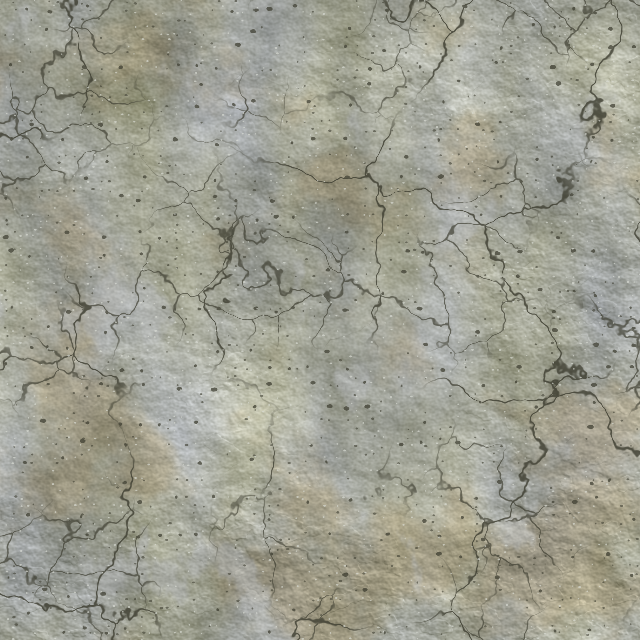
A Shadertoy shader for this texture:

```glsl
const vec3 SOOT = vec3(0.33, 0.34, 0.27);
const vec3 CHALK = vec3(0.78, 0.79, 0.76);
const vec3 COOL_GREY = vec3(0.72, 0.73, 0.73);
const vec3 OCHRE = vec3(0.60, 0.54, 0.40);
const vec3 CREVICE = vec3(0.24, 0.24, 0.19);
const vec2 LIGHT_DIR = vec2(0.45, 0.89);

vec2 hash2(vec2 p) {
    vec3 q = fract(p.xyx * vec3(0.1031, 0.1030, 0.0973));
    q += dot(q, q.yzx + 33.33);
    return fract((q.xx + q.yz) * q.zy);
}

float cornerSlope(vec2 cell, vec2 offset) {
    float angle = 6.2832 * hash2(cell).x;
    return dot(vec2(cos(angle), sin(angle)), offset);
}

float gradientNoise(vec2 p) {
    vec2 i = floor(p), f = p - i;
    vec2 u = f * f * f * (f * (f * 6.0 - 15.0) + 10.0);
    vec2 e = vec2(1.0, 0.0);
    float low = mix(cornerSlope(i, f), cornerSlope(i + e, f - e), u.x);
    float high = mix(cornerSlope(i + e.yx, f - e.yx), cornerSlope(i + 1.0, f - 1.0), u.x);
    return mix(low, high, u.y);
}

float fbm(vec2 p, int octaves) {
    float sum = 0.0, gain = 0.5;
    for (int i = 0; i < octaves; i++) {
        sum += gain * gradientNoise(p);
        p = mat2(0.8, 0.6, -0.6, 0.8) * p * 2.03 + 17.3;
        gain *= 0.5;
    }
    return sum;
}

// Plaster surface: lumps down to sand, plus flaked layers where it is rough
float surfaceHeight(vec2 p, float roughness) {
    float lumps = fbm(p * vec2(11.0, 14.0), 5) * mix(0.75, 1.4, roughness);
    float layer = smoothstep(-0.02, 0.03, fbm(p * 6.0 + 31.0, 5));
    float chips = smoothstep(0.08, 0.13, fbm(p * vec2(19.0, 26.0) + 5.0, 4));
    return lumps + roughness * (0.09 * layer + 0.05 * chips);
}

// Distance, in canvas units, to the borders of irregular cells
float cellBorder(vec2 p, vec2 scale) {
    vec2 i = floor(p * scale), f = fract(p * scale);
    vec2 nearest = vec2(9.0), second = vec2(9.0);
    for (int y = -1; y <= 1; y++)
    for (int x = -1; x <= 1; x++) {
        vec2 cell = vec2(x, y);
        vec2 r = (cell + hash2(i + cell + 50.0) - f) / scale;
        if (dot(r, r) < dot(nearest, nearest)) {
            second = nearest;
            nearest = r;
        } else if (dot(r, r) < dot(second, second)) {
            second = r;
        }
    }
    return 0.5 * (dot(second, second) - dot(nearest, nearest)) / length(second - nearest);
}

// Broken cracks of varying width with a faint dirty halo
float cracks(vec2 p, vec2 scale, float width, float coverage, float seed) {
    vec2 warp = vec2(fbm(p * 7.0 + seed, 5), fbm(p * 7.0 + seed + 40.0, 5));
    float d = cellBorder(p + 0.13 * warp + seed, scale);
    float presence = smoothstep(-0.12, 0.12, gradientNoise(p * 4.5 + seed) + coverage);
    float w = width * (1.0 + 1.6 * gradientNoise(p * 25.0 + seed));
    float line = 1.0 - smoothstep(0.3 * w, w + 0.0013, d);
    return presence * (0.85 * line + 0.12 * exp(-d * 160.0));
}

// Scattered ragged dots, one at most in each cell
float spots(vec2 p, float scale, float density, float radius) {
    vec2 q = p * scale, cell = floor(q);
    vec2 pick = hash2(cell + 9.0);
    vec2 r = (q - cell - 0.3 - 0.4 * hash2(cell + 70.0)) / scale;
    r.y *= mix(0.8, 1.5, pick.y);
    float size = radius * mix(0.4, 1.0, pick.y * pick.y);
    float d = length(r) + 0.35 * radius * gradientNoise(p * 200.0);
    return step(pick.x, density) * (1.0 - smoothstep(size - 0.0007, size + 0.0009, d));
}

void mainImage(out vec4 fragColor, in vec2 fragCoord) {
    vec2 p = fragCoord / iResolution.y;

    // Rough, flaking zones lie to the right and along the bottom
    float zone = smoothstep(0.65, 0.95, p.x) + smoothstep(0.32, 0.12, p.y);
    float roughness = clamp(0.25 + 0.6 * zone + 1.6 * fbm(p * 4.0 + 3.0, 3), 0.0, 1.0);
    float height = surfaceHeight(p, roughness);
    float relief = height - surfaceHeight(p + 0.002 * LIGHT_DIR, roughness);

    // Rain streaks, blotches and sand grain
    float streaks = fbm(p * vec2(8.0, 1.3) + 12.0, 4);
    float blotches = fbm(p * vec2(5.0, 4.0) + 60.0, 5);
    float grain = gradientNoise(p * 210.0) + 0.6 * gradientNoise(p * 110.0 + 8.0);
    float tone = 0.65 + 0.42 * streaks + 0.55 * blotches + 0.05 * roughness;
    tone += 3.6 * clamp(relief, -0.11, 0.08) + 0.13 * grain + 0.12 * height;
    vec3 color = mix(SOOT, CHALK, clamp(tone, 0.0, 1.15));

    // Olive tint, ochre seepage and cool washed patches
    float tint = fbm(p * vec2(6.0, 3.0) + 90.0, 4);
    color += tint * vec3(0.05, 0.03, -0.13);
    float seep = smoothstep(0.02, 0.28, fbm(p * 5.0 + 24.0, 5) + 0.12 * exp(-40.0 * pow(p.y - 0.2, 2.0)));
    color = mix(color, OCHRE * (0.55 + 0.7 * tone), 0.45 * seep);
    float washed = smoothstep(0.16, 0.27, fbm(p * vec2(8.0, 5.0) + 45.0, 5));
    color = mix(color, COOL_GREY * (0.72 + 0.4 * tone), 0.6 * washed);

    // Long upright cracks, a finer web, pits and pale grit
    float crevice = cracks(p, vec2(4.6, 2.7), 0.0016, 0.10, 4.0);
    crevice = max(crevice, 0.85 * cracks(p, vec2(9.0, 12.0), 0.0012, -0.10, 27.0));
    crevice = max(crevice, 0.85 * spots(p, 34.0, 0.22, 0.0048));
    crevice = max(crevice, 0.7 * spots(p + 0.37, 75.0, 0.12, 0.0026));
    color = mix(color, CREVICE, 0.85 * crevice);
    color = mix(color, vec3(0.86, 0.87, 0.84), 0.65 * spots(p + 0.71, 95.0, 0.13, 0.0021));

    fragColor = vec4(clamp(color, 0.0, 1.0), 1.0);
}
```
